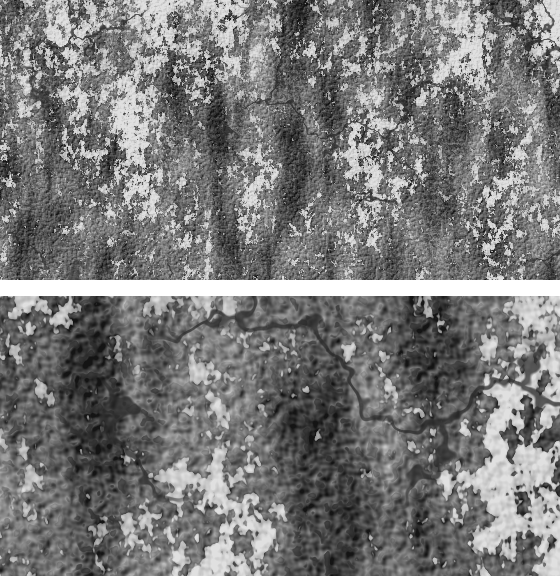
Top: the whole. Bottom: its middle third, enlarged.
Reproduce this texture procedurally as a WebGL 2 fragment shader.

```glsl
#version 300 es
precision highp float;

uniform vec2 u_resolution;
out vec4 fragColor;

#define PAINT_BIAS -0.19
#define PAINT_TONE 0.78
#define BARE_TONE 0.47
#define FLAKE_SCALE vec2(25.0, 19.0)
#define STREAK_SCALE vec2(9.0, 1.4)
#define GRAIN_SCALE 78.0
#define RELIEF_DEPTH 0.27
#define CRACK_SCALE 3.4
#define CRACK_WIDTH 0.045

// Integer hash giving two values in 0..1
vec2 hash2(vec2 cell) {
    uvec2 v = uvec2(ivec2(cell)) * 1664525u + 1013904223u;
    v.x += v.y * 1664525u;
    v.y += v.x * 1664525u;
    v ^= v >> 16u;
    v.x += v.y * 1664525u;
    v.y += v.x * 1664525u;
    v ^= v >> 16u;
    return vec2(v & 0xffffu) / 65535.0;
}

float cornerSlope(vec2 cell, vec2 offset) {
    float angle = 6.28319 * hash2(cell).x;
    return dot(vec2(cos(angle), sin(angle)), offset);
}

float gradientNoise(vec2 p) {
    vec2 i = floor(p), f = p - i;
    vec2 w = f * f * f * (f * (f * 6.0 - 15.0) + 10.0);
    vec2 e = vec2(1.0, 0.0);
    float low = mix(cornerSlope(i, f), cornerSlope(i + e, f - e), w.x);
    float high = mix(cornerSlope(i + e.yx, f - e.yx), cornerSlope(i + 1.0, f - 1.0), w.x);
    return mix(low, high, w.y);
}

float fbm(vec2 p, int octaves, float gain) {
    float sum = 0.0, amplitude = 1.0;
    for (int i = 0; i < octaves; i++) {
        sum += amplitude * gradientNoise(p);
        p = p * 2.03 + vec2(17.3, 41.7);
        amplitude *= gain;
    }
    return sum;
}

// Difference between the two nearest cell points: zero on cell borders
float cellBorder(vec2 p) {
    vec2 base = floor(p);
    float nearest = 9.0, second = 9.0;
    for (int y = -1; y <= 1; y++) {
        for (int x = -1; x <= 1; x++) {
            vec2 cell = base + vec2(x, y);
            float d = length(cell + hash2(cell) - p);
            second = min(second, max(nearest, d));
            nearest = min(nearest, d);
        }
    }
    return second - nearest;
}

float cracks(vec2 p) {
    vec2 warp = vec2(fbm(p * 7.0 + 3.1, 4, 0.6), fbm(p * 7.0 + 57.9, 4, 0.6));
    float border = cellBorder((p + 0.07 * warp) * CRACK_SCALE + 5.0);
    float presence = smoothstep(-0.05, 0.2, fbm(p * 2.6 + 83.0, 2, 0.5));
    return presence * (1.0 - smoothstep(0.3 * CRACK_WIDTH, CRACK_WIDTH, border));
}

void main() {
    vec2 p = gl_FragCoord.xy / u_resolution.y;

    // Broad weathering and vertical runoff
    float broad = fbm(p * vec2(3.2, 2.3) + 11.0, 3, 0.55);
    float streak = fbm(p * STREAK_SCALE + 29.0, 4, 0.6);
    float column = exp(-pow((p.x - 1.08) / 0.15, 2.0));
    float stain = smoothstep(-0.05, 0.5, 0.8 * streak - 0.5 * broad);

    // Flaking paint, thicker towards the top
    float flake = fbm(p * FLAKE_SCALE + 47.0, 4, 0.78);
    float lift = PAINT_BIAS + 0.8 * broad - 0.45 * streak + flake
               + 0.5 * (p.y - 0.5) - 0.22 * column;
    float paint = smoothstep(-0.09, 0.11, lift);

    // Grain lit from the upper left
    vec2 g = p * GRAIN_SCALE;
    float grain = fbm(g, 2, 0.6);
    float relief = grain - fbm(g + vec2(-0.35, 0.35), 2, 0.6);

    // Bare surface with shaded flake rims and dark pits
    float bare = BARE_TONE + 0.24 * fbm(p * vec2(6.0, 3.5) + 71.0, 4, 0.6);
    bare += RELIEF_DEPTH * relief - 0.17 * stain;
    bare -= 0.08 * smoothstep(-0.4, -0.1, lift);
    float pits = smoothstep(0.12, 0.4, grain) * (0.35 + 0.65 * stain);
    bare = mix(bare, 0.15, 0.75 * pits);

    // Dusty painted surface
    float coat = PAINT_TONE + 0.13 * relief + 0.12 * broad - 0.1 * stain;
    coat += 0.09 * smoothstep(0.0, 0.5, lift) - 0.04;

    float tone = mix(bare, coat, paint);
    tone = mix(tone, 0.16, 0.75 * cracks(p));
    fragColor = vec4(vec3(clamp(tone, 0.08, 0.88)), 1.0);
}
```
